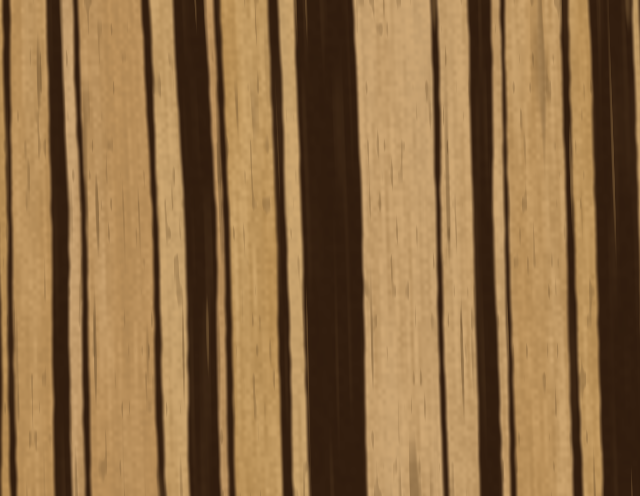
This texture is drawn by a Shadertoy shader. Its source:

```glsl
const vec3 GOLD = vec3(0.715, 0.550, 0.335);
const vec3 CREAM = vec3(0.780, 0.632, 0.432);
const vec3 FLECK = vec3(0.460, 0.345, 0.205);
const vec3 EBONY = vec3(0.185, 0.108, 0.052);
const vec3 UMBER = vec3(0.300, 0.205, 0.115);

const int STRIPES = 15;
const float CYCLE = 13.0;                    // stripe widths repeat after this many
const float FIRST_STRIPE = 10.0;
const float LEFT_START = -0.099;
const vec2 DARK_WIDTH = vec2(0.0085, 0.0925);
const vec2 GAP_WIDTH = vec2(0.012, 0.120);
const float LEAN = 0.024;                    // drift to the right towards the bottom
const float WANDER = 0.007;
const float WOBBLE = 0.0045;
const float FRAY = 0.0018;
const float SOFTNESS = 0.0040;

float hash(vec2 p) {
    return fract(sin(dot(p, vec2(127.1, 311.7))) * 43758.5453);
}

float noise(vec2 p) {
    vec2 i = floor(p), f = fract(p);
    f = f * f * (3.0 - 2.0 * f);
    return mix(mix(hash(i), hash(i + vec2(1, 0)), f.x),
               mix(hash(i + vec2(0, 1)), hash(i + vec2(1, 1)), f.x), f.y);
}

// Evenly spread rank in 0..1, shuffled by an integer step
float rank(float i, float stride, float offset) {
    return mod(i * stride + offset, CYCLE) / (CYCLE - 1.0);
}

// Irregular offset of one stripe edge along its length
float edgeShift(float seed, float y) {
    return WOBBLE * (noise(vec2(seed, y * 3.5)) - 0.5)
         + FRAY * (noise(vec2(seed + 71.0, y * 26.0)) - 0.5);
}

// x: dark stripe coverage, y: index of the nearest pale band
vec2 stripes(vec2 p) {
    float x = LEFT_START, dark = 0.0, band = 0.0;
    for (int k = 0; k < STRIPES; k++) {
        float i = FIRST_STRIPE + float(k);
        float left = x + mix(GAP_WIDTH.x, GAP_WIDTH.y, pow(rank(i, 8.0, 3.0), 2.0));
        float right = left + mix(DARK_WIDTH.x, DARK_WIDTH.y, pow(rank(i, 5.0, 0.0), 4.0));
        float a = p.x - left - edgeShift(2.0 * i, p.y);
        float b = right + edgeShift(2.0 * i + 1.0, p.y) - p.x;
        dark = max(dark, smoothstep(-SOFTNESS, SOFTNESS, a) * smoothstep(-SOFTNESS, SOFTNESS, b));
        band += step(0.5 * (left + right), p.x);
        x = right;
    }
    return vec2(dark, band);
}

vec3 paleWood(vec2 p, float band) {
    float broad = noise(p * vec2(38.0, 2.2));
    float fibre = noise(p * vec2(170.0, 7.0) + 13.0);
    float mottle = noise(p * vec2(150.0, 95.0) + 29.0);
    float tone = 0.50 * hash(vec2(band, 5.0)) + 0.42 * broad + 0.28 * fibre + 0.16 * mottle;
    vec3 color = mix(GOLD, CREAM, smoothstep(0.25, 1.05, tone));
    color.b += 0.035 * (hash(vec2(band, 17.0)) - 0.5);
    color *= 1.0 + 0.06 * (fibre - 0.5) + 0.05 * (mottle - 0.5);

    // Short pores and longer hairline streaks
    float pores = smoothstep(0.80, 0.96, noise(p * vec2(190.0, 17.0) + 43.0));
    float hairs = smoothstep(0.76, 0.95, noise(p * vec2(125.0, 3.5) + 61.0));
    hairs *= smoothstep(0.35, 0.70, noise(p * vec2(16.0, 3.0) + 83.0));
    return mix(color, FLECK, clamp(0.35 * pores + 0.60 * hairs, 0.0, 0.8));
}

vec3 darkWood(vec2 p) {
    float fibre = noise(p * vec2(150.0, 4.0) + 101.0);
    float mottle = noise(p * vec2(120.0, 60.0) + 113.0);
    vec3 color = mix(EBONY, UMBER, 0.35 * smoothstep(0.45, 1.0, fibre) + 0.12 * mottle);

    // Thin pale slivers caught inside the dark layers
    float sliver = smoothstep(0.86, 0.98, noise(p * vec2(135.0, 3.0) + 137.0));
    return mix(color, FLECK, 0.65 * sliver);
}

void mainImage(out vec4 fragColor, in vec2 fragCoord) {
    vec2 uv = fragCoord / iResolution.xy;

    // Bend the grain so that neighbouring stripes lean together
    vec2 grain = uv;
    grain.x += LEAN * (0.55 + 0.9 * noise(vec2(uv.x * 4.0, 3.0))) * (uv.y - 0.5);
    grain.x += WANDER * (noise(uv * vec2(4.0, 1.8) + 7.0) - 0.5);

    vec2 layer = stripes(grain);
    vec3 color = mix(paleWood(grain, layer.y), darkWood(grain), layer.x);
    fragColor = vec4(color, 1.0);
}
```
